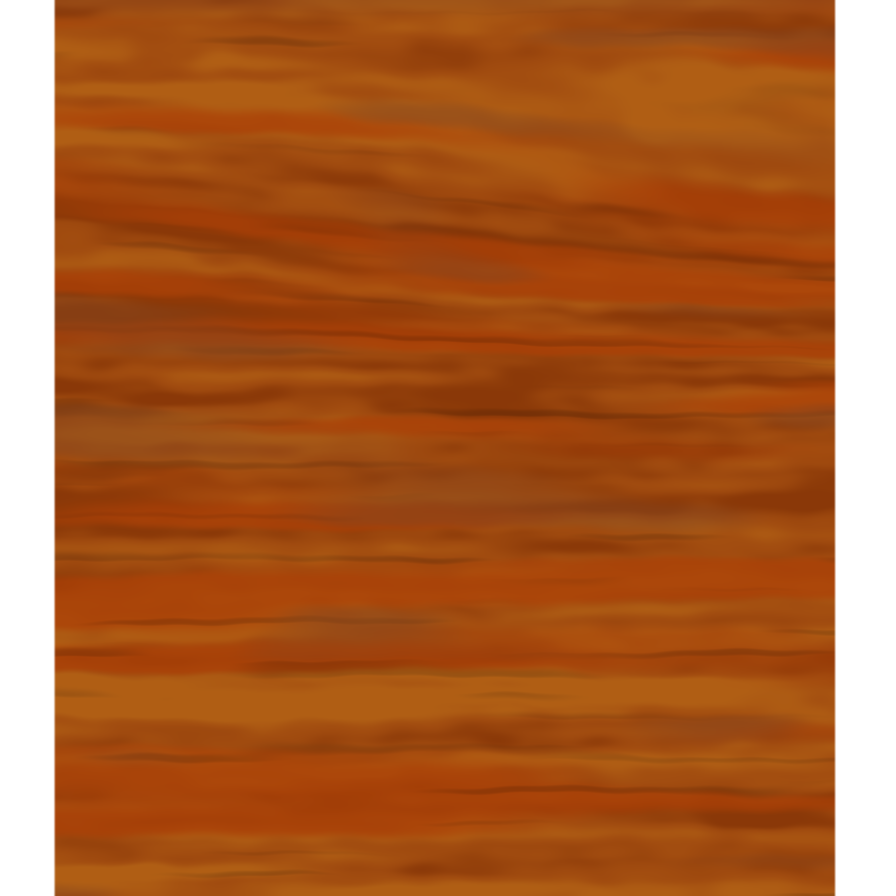
A WebGL 1 fragment shader for this texture:

```glsl
precision highp float;
// Reddish brown wood board with fine horizontal grain, between white margins.

uniform vec2 u_resolution;

const vec3 MARGIN = vec3(1.0);
const vec3 DARK_WOOD = vec3(0.54, 0.22, 0.03);
const vec3 MID_WOOD = vec3(0.63, 0.295, 0.06);
const vec3 LIGHT_WOOD = vec3(0.69, 0.37, 0.08);
const vec3 RED_WOOD = vec3(0.67, 0.25, 0.025);
const vec3 DULL_WOOD = vec3(0.52, 0.27, 0.12);

const float BOARD_LEFT = 0.061;
const float BOARD_RIGHT = 0.932;
const float EDGE_SOFTNESS = 0.0018;
const float BEND_HEIGHT = 0.75;   // where the grain slopes down to the right
const float BEND_WIDTH = 0.13;
const float BEND_DROP = 0.085;
const float WAVER = 0.0016;
const float CONTRAST = 2.2;

float hash(vec2 p) {
  vec3 q = fract(vec3(p.xyx) * 0.1031);
  q += dot(q, q.yzx + 33.33);
  return fract((q.x + q.y) * q.z);
}

// One row of smooth noise, shifted so that neighbouring rows do not line up.
float rowNoise(float x, float row) {
  x += 17.0 * hash(vec2(row, 7.0));
  float cell = floor(x);
  float t = smoothstep(0.0, 1.0, x - cell);
  return mix(hash(vec2(cell, row)), hash(vec2(cell + 1.0, row)), t);
}

// Long streaks: cells per canvas along and across the grain.
float streaks(vec2 p, vec2 cells, float seed) {
  p = p * cells + seed;
  float row = floor(p.y);
  float t = smoothstep(0.0, 1.0, p.y - row);
  return mix(rowNoise(p.x, row), rowNoise(p.x, row + 1.0), t);
}

// Bends the grain in the upper part and lets it waver everywhere.
vec2 bendGrain(vec2 p) {
  float d = (p.y - BEND_HEIGHT) / BEND_WIDTH;
  float slope = BEND_DROP * exp(-d * d) * smoothstep(0.0, 1.1, p.x);
  float waver = sin(p.x * 13.0 + p.y * 21.0) + 0.6 * sin(p.x * 37.0 - p.y * 45.0)
              + 0.4 * sin(p.x * 83.0 + p.y * 64.0);
  return vec2(p.x, p.y + slope + WAVER * waver);
}

vec3 woodColor(vec2 uv) {
  vec2 p = bendGrain(uv);

  // Light and dark layers, from broad bands to fine mottling.
  float tone = 0.25 * (streaks(p, vec2(1.2, 10.0), 3.0) - 0.5)
             + 0.38 * (streaks(p, vec2(2.6, 34.0), 41.0) - 0.5)
             + 0.28 * (streaks(p, vec2(6.0, 72.0), 97.0) - 0.5)
             + 0.13 * (streaks(p, vec2(26.0, 64.0), 151.0) - 0.5);
  tone = clamp(0.5 + CONTRAST * tone, 0.0, 1.0);
  vec3 color = mix(DARK_WOOD, MID_WOOD, smoothstep(0.0, 0.55, tone));
  color = mix(color, LIGHT_WOOD, smoothstep(0.45, 1.0, tone));

  // Red streaks, gathered in some bands.
  float redBand = streaks(p, vec2(0.9, 7.0), 211.0);
  float red = streaks(p, vec2(1.8, 38.0), 263.0) + 0.4 * (redBand - 0.5);
  color = mix(color, RED_WOOD, 0.75 * smoothstep(0.55, 0.9, red));

  // Thin dark pores and a few dull brown patches.
  float pore = smoothstep(0.72, 0.98, streaks(p, vec2(4.0, 85.0), 307.0));
  color *= 1.0 - 0.14 * pore;
  float dull = smoothstep(0.74, 0.98, streaks(p, vec2(3.5, 26.0), 359.0));
  dull = max(dull, 0.7 * smoothstep(0.975, 1.0, uv.y));
  return mix(color, DULL_WOOD, 0.5 * dull);
}

void main() {
  vec2 uv = gl_FragCoord.xy / u_resolution;
  float inside = min(uv.x - BOARD_LEFT, BOARD_RIGHT - uv.x);
  float board = smoothstep(-EDGE_SOFTNESS, EDGE_SOFTNESS, inside);
  gl_FragColor = vec4(mix(MARGIN, woodColor(uv), board), 1.0);
}
```
